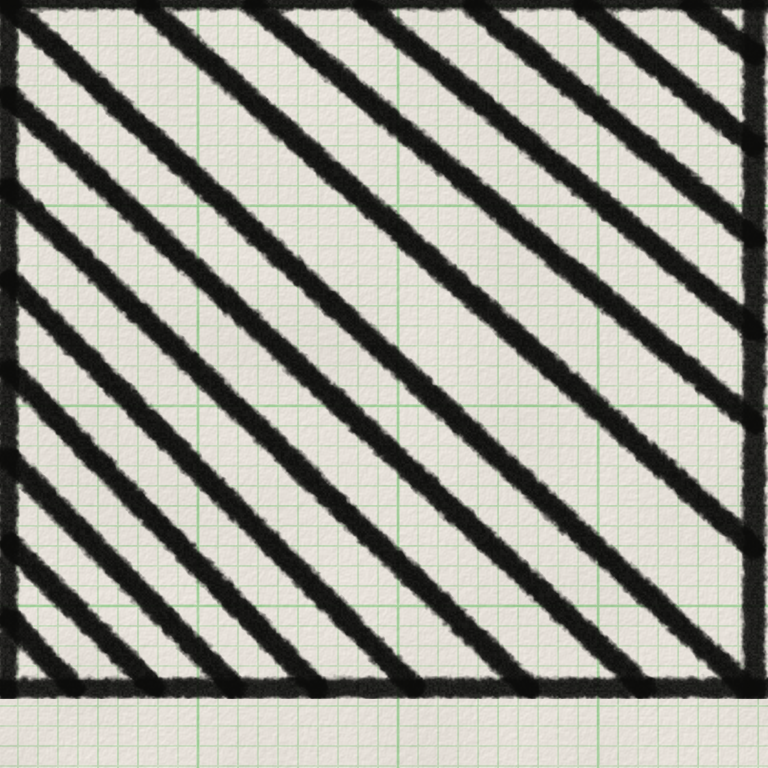
Write a three.js fragment shader that draws this pattern.

```glsl
varying vec2 vUv;

#define PAPER vec3(0.895, 0.873, 0.845)
#define GREEN vec3(0.62, 0.80, 0.59)
#define INK vec3(0.045, 0.045, 0.04)
#define CELL 0.02605
#define GRID_ORIGIN vec2(0.2578, 0.211)
#define STRIPE_HALF 0.0148
#define LEFT_STRIPES 8
#define TOP_STRIPES 6
#define FUZZ 0.0065
#define SOFT 0.0038
#define INK_BOTTOM 0.09
#define EMBOSS 0.075

float hash(vec2 p) {
  vec3 q = fract(vec3(p.xyx) * 0.1031);
  q += dot(q, q.yzx + 33.33);
  return fract((q.x + q.y) * q.z);
}

float noise(vec2 p) {
  vec2 cell = floor(p), f = fract(p);
  f = f * f * (3.0 - 2.0 * f);
  return mix(mix(hash(cell), hash(cell + vec2(1.0, 0.0)), f.x),
             mix(hash(cell + vec2(0.0, 1.0)), hash(cell + 1.0), f.x), f.y);
}

float fibre(vec2 p) {
  return 0.6 * noise(p * 190.0) + 0.4 * noise(p * 370.0 + 17.0);
}

float segmentDistance(vec2 p, vec2 a, vec2 b) {
  vec2 ap = p - a, ab = b - a;
  return length(ap - ab * clamp(dot(ap, ab) / dot(ab, ab), 0.0, 1.0));
}

// Strength of one family of rules; every fifth and tenth is heavier
float ruling(float x, float seed) {
  float index = floor(x / CELL + 0.5);
  float d = abs(x - index * CELL);
  float tenth = 1.0 - step(0.5, mod(index + 0.5, 10.0) - 0.5);
  float fifth = 1.0 - step(0.5, mod(index + 0.5, 5.0) - 0.5);
  float halfWidth = mix(0.0008, 0.0016, tenth);
  float strength = 0.5 + 0.18 * hash(vec2(index + 60.0, seed));
  strength = max(strength, max(0.72 * fifth, 0.95 * tenth));
  return strength * (1.0 - smoothstep(halfWidth - 0.0008, halfWidth + 0.0011, d));
}

vec3 graphPaper(vec2 p) {
  vec2 g = p - GRID_ORIGIN;
  float rules = max(ruling(g.x, 3.0), ruling(g.y, 9.0));
  rules *= 0.82 + 0.3 * noise(p * 65.0);
  float relief = fibre(p) - fibre(p + vec2(-0.0015, 0.002));
  float tone = 0.025 * (noise(p * 9.0) - 0.5);
  return mix(PAPER, GREEN, rules) + EMBOSS * relief + tone;
}

// Light left after one marker stroke, darkest along its middle
float stroke(float d, float halfWidth, float opacity) {
  float cover = 1.0 - smoothstep(halfWidth - SOFT, halfWidth + SOFT, d);
  float core = 1.0 - smoothstep(halfWidth * 0.45, halfWidth, d);
  return 1.0 - cover * opacity * mix(0.9, 1.0, core);
}

float diagonals(vec2 p, float rough, float opacity) {
  float light = 1.0;
  // Stripes from the left side down to the bottom
  for (int i = 0; i < LEFT_STRIPES; i++) {
    float k = float(i);
    float y = 0.993 - 0.119 * k + 0.034 * pow(k / 7.0, 6.0);
    float x = 0.974 - 0.155 * k + 0.0042 * k * k
            + 0.02 * sin(1.3 * k) * exp(-0.2 * k);
    float d = segmentDistance(p, vec2(0.012, y), vec2(x, 0.104));
    light *= stroke(d + rough, STRIPE_HALF, opacity);
  }
  // Stripes from the top across to the right side
  for (int i = 1; i <= TOP_STRIPES; i++) {
    float k = float(i);
    float y = 0.212 + 0.1195 * k - 0.045 * exp(3.0 - 3.0 * k);
    float d = segmentDistance(p, vec2(0.046 + 0.1425 * k, 0.9935), vec2(0.982, y));
    light *= stroke(d + rough, STRIPE_HALF, opacity);
  }
  return light;
}

float frame(vec2 p, float rough, float opacity) {
  return stroke(abs(p.x - 0.010) + rough, 0.0130, opacity)
       * stroke(abs(p.x - 0.982) + rough, 0.0150, opacity)
       * stroke(abs(p.y - 0.104) + rough, 0.0135, opacity)
       * stroke(abs(p.y - 0.996) + rough, 0.0090, opacity);
}

void main() {
  vec2 p = vUv;
  vec3 color = graphPaper(p);

  // Ragged edges and grain of the marker
  float rough = FUZZ * (0.65 * noise(p * 130.0) + 0.35 * noise(p * 310.0) - 0.5);
  float grain = noise(p * 420.0);
  float light = diagonals(p, rough, 0.99 - 0.07 * grain)
              * frame(p, rough, 0.96 - 0.10 * grain);

  // The ink is cut off cleanly below the frame
  float inked = smoothstep(INK_BOTTOM - 0.001, INK_BOTTOM + 0.001, p.y);
  color = mix(color, INK, (1.0 - light) * inked);
  gl_FragColor = vec4(color, 1.0);
}
```
